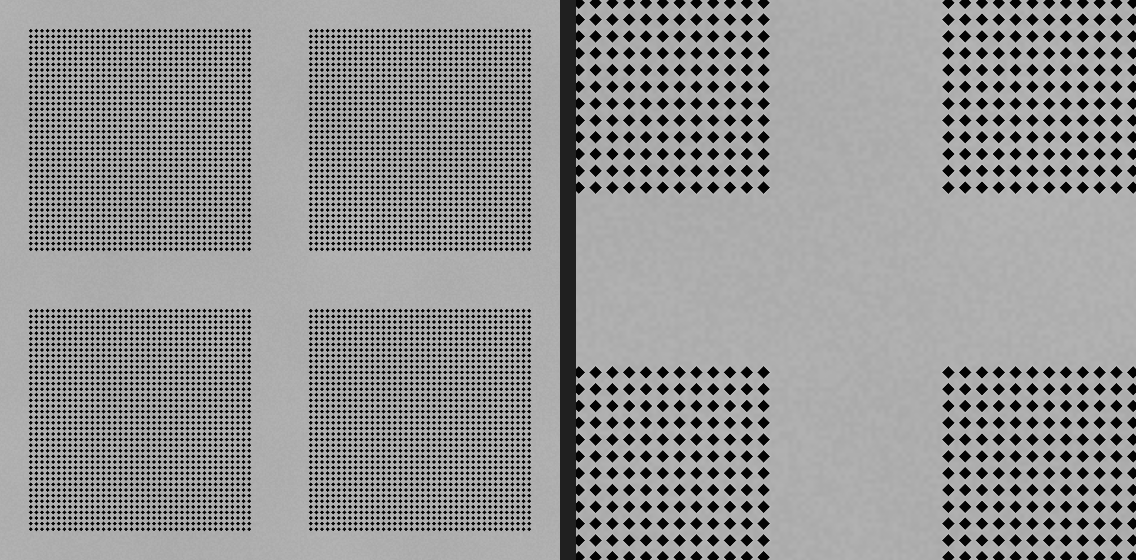
Left, the full canvas; right, a detail of the centre.
This pattern is drawn by a three.js fragment shader. Its source:

```glsl
// Grey metal sheet with two by two square panels of small diamond perforations.
varying vec2 vUv;

const float PANELS = 2.0;         // panels across and down
const float CELLS = 50.0;         // grid cells per panel repeat
const float HOLES = 40.0;         // holes across each panel
const float HOLE_RADIUS = 0.37;   // centre to corner, in cells
const float RIM_WIDTH = 0.09;     // in cells
const float RIM_STRENGTH = 0.75;
const float CLOUD_AMOUNT = 0.045;
const float GRAIN_AMOUNT = 0.03;
const vec3 METAL = vec3(0.68);
const vec3 RIM = vec3(0.75);
const vec3 HOLE = vec3(0.015);

float hash(vec2 p) {
  vec3 q = fract(vec3(p.xyx) * 0.1031);
  q += dot(q, q.yzx + 33.33);
  return fract((q.x + q.y) * q.z);
}

// Value noise that wraps after a whole number of lattice steps.
float wrapNoise(vec2 uv, vec2 period, float seed) {
  vec2 p = uv * period;
  vec2 i = floor(p);
  vec2 f = fract(p);
  f = f * f * (3.0 - 2.0 * f);
  vec2 a = mod(i, period) + seed;
  vec2 b = mod(i + 1.0, period) + seed;
  return mix(mix(hash(a), hash(vec2(b.x, a.y)), f.x),
             mix(hash(vec2(a.x, b.y)), hash(b), f.x), f.y);
}

// Broad soft mottling, centred on zero.
float clouds(vec2 uv) {
  float sum = 0.0;
  float weight = 0.5;
  float period = 5.0;
  for (int i = 0; i < 4; i++) {
    sum += weight * (wrapNoise(uv, vec2(period), period) - 0.5);
    weight *= 0.5;
    period *= 2.0;
  }
  return sum;
}

float diamondDistance(vec2 p, float radius) {
  return (abs(p.x) + abs(p.y) - radius) * 0.7071;
}

void main() {
  // Cell grid and the perforated square in the middle of each repeat
  vec2 grid = vUv * PANELS * CELLS;
  vec2 cell = mod(floor(grid), CELLS) + 0.5;
  vec2 fromCentre = abs(cell - 0.5 * CELLS);
  float perforated = step(max(fromCentre.x, fromCentre.y), 0.5 * HOLES);

  // Hole and its pale rim
  float d = diamondDistance(fract(grid) - 0.5, HOLE_RADIUS);
  float soft = 0.5 * max(fwidth(grid.x), fwidth(grid.y));
  float hole = perforated * (1.0 - smoothstep(-soft, soft, d));
  float rim = perforated * RIM_STRENGTH * (1.0 - smoothstep(0.0, RIM_WIDTH + soft, d));

  // Mottled, finely grained metal
  float grain = wrapNoise(vUv, vec2(384.0), 7.0) - 0.5;
  vec3 color = mix(METAL, RIM, rim);
  color += CLOUD_AMOUNT * clouds(vUv) + GRAIN_AMOUNT * grain;

  gl_FragColor = vec4(mix(color, HOLE, hole), 1.0);
}
```
